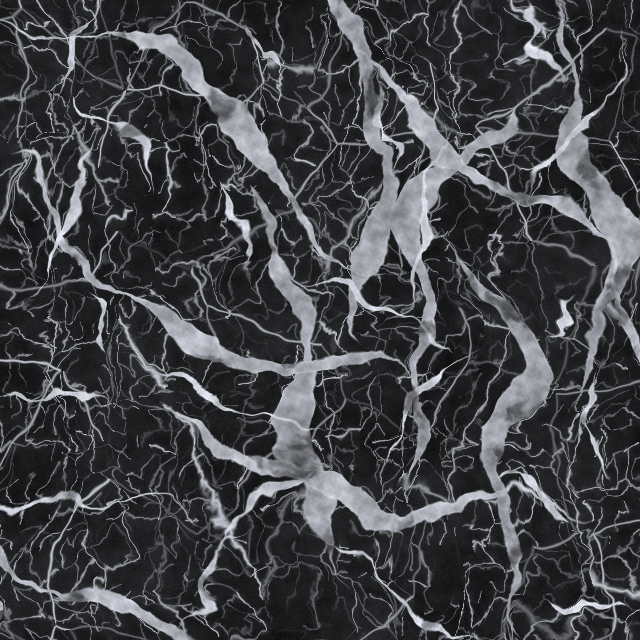
This texture is drawn by a WebGL 1 fragment shader. Its source:

```glsl
precision highp float;
uniform vec2 u_resolution;

#define TINT vec3(0.982, 1.0, 1.045)
#define ROCK_TONE 0.108
#define CRACK_TONE 0.76
#define CRACK_WIDTH 0.0012
#define BEND 0.030
#define JAG 0.011
#define VEIN_WIDTH 0.027
#define STEEP_VEINS 5
#define SLANTED_VEINS 5
#define SHARDS 22
#define GRAIN 0.03

float hash(vec2 p) {
  return fract(sin(dot(p, vec2(127.1, 311.7))) * 43758.5);
}

// Layered, rotated sines, roughly -1 to 1
float ripple(vec2 p) {
  float sum = 0.0, amp = 0.5;
  for (int i = 0; i < 5; i++) {
    p = mat2(0.8, 0.6, -0.6, 0.8) * p * 1.9 + 1.7;
    sum += amp * sin(p.x + 1.5 * sin(p.y));
    amp *= 0.55;
  }
  return sum;
}

vec2 warp(vec2 p, float frequency, float amount) {
  return p + amount * vec2(ripple(p * frequency), ripple(p.yx * frequency + 9.3));
}

// Cellular noise: x = distance to the cell border, y = random value of that border
vec2 cellBorder(vec2 p) {
  vec2 base = floor(p), near1 = vec2(9.0), near2 = vec2(9.0);
  vec2 id1 = vec2(0.0), id2 = vec2(0.0);
  for (int y = -1; y <= 1; y++) {
    for (int x = -1; x <= 1; x++) {
      vec2 id = base + vec2(float(x), float(y));
      vec2 r = id + vec2(hash(id), hash(id + 37.2)) - p;
      float d = dot(r, r);
      if (d < dot(near1, near1)) {
        near2 = near1; id2 = id1;
        near1 = r; id1 = id;
      } else if (d < dot(near2, near2)) {
        near2 = r; id2 = id;
      }
    }
  }
  float border = dot(0.5 * (near1 + near2), normalize(near2 - near1));
  return vec2(border, hash(id1 + id2 + 0.5));
}

// Hairline cracks along some of the cell borders, with a faint halo
float cracks(vec2 p, vec2 scale, float keep, float width, float px) {
  vec2 border = cellBorder(p * scale);
  float d = border.x / scale.x;
  float strength = smoothstep(0.95 - keep, 1.05 - keep, border.y);
  strength *= 0.3 + 0.7 * fract(border.y * 7.0);
  float line = 1.0 - smoothstep(width - px, width + px, d);
  return strength * (line + 0.11 * exp(-d / 0.005));
}

// Signed distance to a meandering band with tapered ends
float vein(vec2 p, vec2 center, float angle, float halfLength, float halfWidth, float seed) {
  float c = cos(angle), s = sin(angle);
  vec2 q = mat2(c, -s, s, c) * (p - center);
  float along = q.x / halfLength;
  q.y += halfLength * (0.13 * sin(along * 3.0 + seed * 4.1) + 0.05 * sin(along * 7.5 + seed * 2.3));
  float swell = 0.7 + 0.35 * sin(along * 4.0 + seed * 5.0) + 0.2 * sin(along * 11.0 + seed * 9.0);
  return abs(q.y) - halfWidth * swell * (1.0 - along * along);
}

void main() {
  vec2 p = gl_FragCoord.xy / u_resolution.y;
  float px = 1.0 / u_resolution.y;
  vec2 bent = warp(p, 5.0, BEND);
  vec2 jagged = warp(bent, 24.0, JAG);

  // Calcite bands: steep, slanted, then small shards
  float mottle = 0.10 * ripple(p * 24.0) + 0.07 * ripple(p * 85.0);
  float pits = 0.3 * smoothstep(0.35, 0.8, ripple(jagged * 13.0));
  vec2 ragged = mix(bent, jagged, 0.5);
  float cover = 0.0, calcite = 0.6, nearest = 1.0;
  for (int i = 0; i < STEEP_VEINS + SLANTED_VEINS + SHARDS; i++) {
    float n = float(i);
    vec2 center = vec2(0.46 + 0.11 * n, 0.2 + 0.6 * fract(0.35 + 0.618 * n));
    float angle = -1.57 + 0.3 * sin(2.1 * n + 1.0);
    float halfLength = 0.31, halfWidth = VEIN_WIDTH, body = 0.62;
    if (i >= STEEP_VEINS) {
      n -= float(STEEP_VEINS);
      center = fract(vec2(0.3, 0.53) + n * vec2(0.755, 0.570));
      angle = -0.5 + 0.4 * sin(2.4 * n);
      halfLength = 0.36;
      halfWidth = 0.65 * VEIN_WIDTH;
      body = 0.68;
    }
    if (i >= STEEP_VEINS + SLANTED_VEINS) {
      float size = hash(vec2(n, 4.0));
      angle = 1.3 * sin(5.0 * n);
      halfLength = mix(0.04, 0.2, size);
      halfWidth = mix(0.009, 0.004, size);
      body = 0.76;
    }
    float d = vein(ragged, center, angle, halfLength, halfWidth, float(i));
    float inside = 1.0 - smoothstep(-px, 1.5 * px, d);
    float rim = 0.08 * exp(-abs(d) / 0.004);
    calcite = mix(calcite, body + rim, inside);
    cover = max(cover, inside);
    nearest = min(nearest, d);
  }
  calcite += mottle - pits;

  // Crack web, denser beside the bands
  float shatter = 0.45 + 0.6 * ripple(p * 4.0 + 3.0) + 0.5 * exp(-max(nearest, 0.0) / 0.03);
  shatter = clamp(shatter, 0.15, 1.0);
  float web = cracks(bent, vec2(6.0, 5.0), 0.7, 1.2 * CRACK_WIDTH, px);
  web = max(web, cracks(jagged + 2.7, vec2(10.0, 2.4), 0.6, CRACK_WIDTH, px));
  web = max(web, cracks(jagged + 5.1, vec2(17.0, 14.0), 0.6, CRACK_WIDTH, px));
  web = max(web, shatter * cracks(jagged + 8.3, vec2(38.0, 32.0), 0.55, 0.8 * CRACK_WIDTH, px));

  float rock = ROCK_TONE + 0.03 * ripple(p * 7.0) + 0.02 * ripple(p * 50.0);
  float tone = mix(rock, CRACK_TONE, clamp(web, 0.0, 1.0));
  tone = mix(tone, calcite, cover);
  tone += GRAIN * (hash(floor(p * 512.0)) - 0.5);
  gl_FragColor = vec4(clamp(tone * TINT, 0.0, 1.0), 1.0);
}
```
